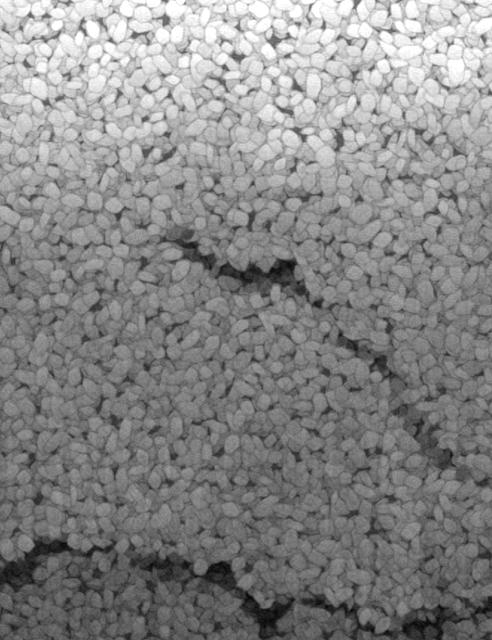
Write a Shadertoy shader that draws this texture.

```glsl
// Electron micrograph of a tightly packed granular film, bright at the top, cracked below.
// Four layers of turned, skewed, blunt-cornered grains are painted from deep to front;
// each grain takes its tone from the light and the cracks at its own centre.

float hash(vec2 p) {
    return fract(sin(dot(p, vec2(127.1, 311.7))) * 43758.5453);
}

vec2 hash2(vec2 p) {
    return vec2(hash(p), hash(p + 57.3));
}

float noise(vec2 p) {
    vec2 i = floor(p), f = fract(p);
    f = f * f * (3.0 - 2.0 * f);
    return mix(mix(hash(i), hash(i + vec2(1, 0)), f.x),
               mix(hash(i + vec2(0, 1)), hash(i + 1.0), f.x), f.y);
}

// Dark band hanging below an edge: sharp above, fading with depth
float band(float depth, float width) {
    return smoothstep(-0.003, 0.006, depth) * (1.0 - smoothstep(0.15 * width, width, depth));
}

// Darkness of the cracks, 0 to 1
float crack(vec2 p) {
    float wobble = noise(p * 22.0) - 0.5;

    // Diagonal crack, steeper on its right half, broken into patches
    float x = p.x - 0.46;
    float edge = 0.575 - max(0.31 * x, 1.08 * x) + 0.05 * wobble;
    float width = 0.015 + 0.06 * noise(p * 13.0 + 4.0);
    float diagonal = band(edge - p.y, width) * smoothstep(0.24, 0.30, p.x);
    diagonal *= 0.25 + 0.75 * smoothstep(0.2, 0.7, noise(p * 16.0 + 9.0));

    // Ragged crack along the foot, stepping down to the right
    edge = 0.138 + 0.018 * sin(p.x * 19.0 - 0.9) + 0.04 * wobble
         - 0.095 * smoothstep(0.34, 0.43, p.x);
    width = 0.02 + 0.06 * noise(p * 15.0 + 20.0);
    float foot = band(edge - p.y, width);
    float below = 0.2 * smoothstep(0.0, 0.03, edge - p.y);

    // Short upright split near the lower right corner
    float split = smoothstep(0.014, 0.005, abs(p.x - 0.69 + 0.02 * wobble))
                * smoothstep(0.12, 0.05, p.y);
    return max(max(diagonal, foot), max(below, 0.8 * split));
}

// Brightness of a grain surface at a place, given the crack darkness there
float tone(vec2 p, float gap) {
    float t = 1.0 - p.y;
    float light = 0.58 + 0.43 * exp(-14.0 * t * t) - 0.12 * t;
    light *= 0.95 + 0.10 * noise(p * 9.0 + 31.0);
    return light * (1.0 - 0.74 * gap);
}

void mainImage(out vec4 fragColor, in vec2 fragCoord) {
    vec2 p = fragCoord / iResolution.y;
    float grey = tone(p, crack(p)) * 0.45;

    for (int layer = 0; layer < 4; layer++) {
        float z = float(layer);
        float density = 45.0 - 2.5 * z;
        vec2 offset = vec2(0.37, 0.61) * z;
        vec2 g = p * density + offset;

        for (int k = 0; k < 9; k++) {
            vec2 cell = floor(g) + vec2(k % 3, k / 3) - 1.0;
            vec2 id = cell + 91.0 * z;
            vec2 centre = cell + 0.08 + 0.84 * hash2(id);
            vec2 place = (centre - offset) / density;
            float gap = crack(place);

            // Turned and skewed block with blunt corners, one of them cut
            vec2 r = hash2(id + 13.7);
            float a = 6.2832 * hash(id + 5.1);
            vec2 q = mat2(cos(a), -sin(a), sin(a), cos(a)) * (g - centre);
            vec2 size = vec2(mix(0.42, 0.82, r.x * r.x), mix(0.25, 0.52, r.y));
            size *= mix(0.75, 1.1, hash(id + 2.9)) * (1.0 - 0.4 * gap);
            vec2 u = q / size;
            u.x += 0.6 * (r.y - 0.5) * u.y;
            u.y += 0.6 * (hash(id + 3.3) - 0.5) * u.x;
            u += 0.22 * (vec2(noise(g * 2.3 + 7.0 * z), noise(g * 2.3 + 40.0)) - 0.5);
            float shape = pow(dot(u * u, abs(u)), 0.3333);
            shape = max(shape, dot(u, vec2(0.75, mix(0.3, 0.9, r.x))));
            float d = (shape - 1.0) * size.y;

            // Contact shadow, then the lit face, a little brighter at its upper side
            grey *= mix(0.80, 1.0, smoothstep(-0.04, 0.13, d));
            float face = tone(place, gap) * mix(0.80, 1.0, z / 3.0);
            face *= 0.94 + 0.12 * hash(id + 8.8);
            face *= 1.0 + 0.12 * (g.y - centre.y);
            grey = mix(grey, face, smoothstep(0.09, -0.11, d));
        }
    }

    // Upright milling streaks near the foot, and detector noise
    grey *= 1.0 + 0.16 * (noise(p * vec2(130.0, 7.0)) - 0.5) * smoothstep(0.6, 0.1, p.y);
    grey += 0.08 * (noise(p * 430.0) - 0.5) + 0.05 * (noise(p * 210.0) - 0.5);
    fragColor = vec4(vec3(clamp(grey, 0.03, 1.0)), 1.0);
}
```
